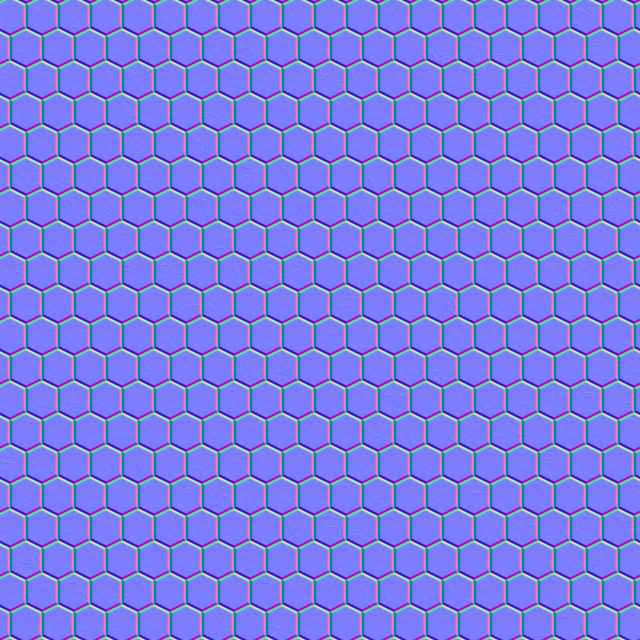
Give the GLSL for this texture map, as a WebGL 1 fragment shader.

```glsl
precision highp float;

uniform vec2 u_resolution;

#define REPEATS 20.0
#define ROW_PHASE 0.31
#define APEX_RISE 0.25
#define BEVEL_WIDTH 0.066
#define BEVEL_SLOPE 2.8
#define GRAIN_HEIGHT 0.004
#define CREASE_HEIGHT 0.0035
#define CREASE_WIDTH 0.10
#define MID_LEVEL 0.49

float hash(vec2 p) {
  return fract(sin(dot(p, vec2(127.1, 311.7))) * 43758.5453);
}

// Value noise that wraps after a whole number of lattice cells
float wrapNoise(vec2 p, float period) {
  vec2 i = floor(p);
  vec2 f = fract(p);
  f = f * f * (3.0 - 2.0 * f);
  vec2 lo = mod(i, period);
  vec2 hi = mod(i + 1.0, period);
  return mix(mix(hash(lo), hash(vec2(hi.x, lo.y)), f.x),
             mix(hash(vec2(lo.x, hi.y)), hash(hi), f.x), f.y);
}

float tileNoise(vec2 p, float perCell) {
  return wrapNoise(p * perCell, REPEATS * perCell);
}

// Fine grain plus scattered thin creases
float surfaceHeight(vec2 p) {
  float grain = tileNoise(p, 8.0) + 0.5 * tileNoise(p, 15.0);
  vec2 warp = vec2(tileNoise(p, 4.0), tileNoise(p + 7.0, 4.0)) - 0.5;
  float fold = abs(tileNoise(p + 0.3 * warp, 3.0) - 0.5);
  float crease = 1.0 - smoothstep(0.0, CREASE_WIDTH, fold);
  float patches = smoothstep(0.45, 0.75, tileNoise(p + 3.0, 1.5));
  return GRAIN_HEIGHT * grain + CREASE_HEIGHT * crease * patches;
}

vec2 surfaceSlope(vec2 p) {
  vec2 e = vec2(0.025, 0.0);
  float h = surfaceHeight(p);
  return vec2(h - surfaceHeight(p + e.xy), h - surfaceHeight(p + e.yx)) / e.x;
}

// Outward slope of the bevel around each raised hexagon
vec2 hexBevel(vec2 p) {
  float row = floor(p.y);
  float shift = ROW_PHASE + 0.5 * mod(row, 2.0);
  vec2 q = vec2(fract(p.x - shift), fract(p.y)) - 0.5;

  vec2 slant = vec2(2.0 * APEX_RISE, 1.0);
  float apex = 0.5 + 0.5 * APEX_RISE;
  if (dot(abs(q), slant) > apex) {
    q -= vec2(q.x < 0.0 ? -0.5 : 0.5, q.y < 0.0 ? -1.0 : 1.0);
  }

  vec2 side = vec2(q.x < 0.0 ? -1.0 : 1.0, q.y < 0.0 ? -1.0 : 1.0);
  float toUpright = 0.5 - abs(q.x);
  float toSlant = (apex - dot(abs(q), slant)) / length(slant);
  vec2 outward = toUpright < toSlant ? vec2(side.x, 0.0) : side * normalize(slant);

  float d = min(toUpright, toSlant) / BEVEL_WIDTH;
  float ramp = smoothstep(0.0, 0.15, d) * (1.0 - smoothstep(0.75, 1.25, d));
  return outward * ramp * BEVEL_SLOPE;
}

void main() {
  vec2 toCells = REPEATS / u_resolution;
  vec2 relief = surfaceSlope(gl_FragCoord.xy * toCells);

  // Average the normals over a 3 by 3 grid inside the pixel
  vec3 normal = vec3(0.0);
  for (int y = -1; y <= 1; y++) {
    for (int x = -1; x <= 1; x++) {
      vec2 offset = vec2(float(x), float(y)) / 3.0;
      vec2 slope = hexBevel((gl_FragCoord.xy + offset) * toCells) + relief;
      normal += normalize(vec3(slope, 1.0)) / 9.0;
    }
  }
  gl_FragColor = vec4(normal * 0.5 + MID_LEVEL, 1.0);
}
```
